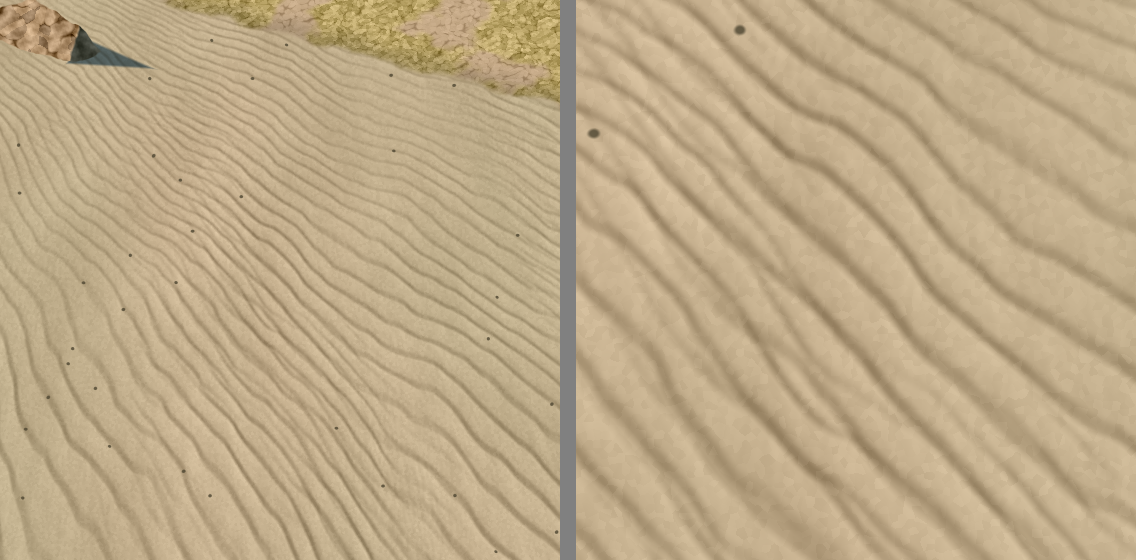
Left, the full canvas; right, a detail of the centre.
Give the GLSL for this texture, as a WebGL 2 fragment shader.

```glsl
#version 300 es
precision highp float;
// Wind-rippled sand seen at a slant, with a dry grass verge and a rock casting a shadow.
uniform vec2 u_resolution;
out vec4 fragColor;

vec2 hash2(vec2 p) {
  vec3 q = fract(p.xyx * vec3(0.1031, 0.1030, 0.0973));
  q += dot(q, q.yzx + 33.33);
  return fract((q.xx + q.yz) * q.zy);
}

// Cellular noise: x is the distance to the nearest seed, y its random value.
vec2 cells(vec2 p) {
  vec2 base = floor(p), nearest = vec2(9.0, 0.0);
  for (int y = -1; y <= 1; y++)
    for (int x = -1; x <= 1; x++) {
      vec2 cell = base + vec2(x, y);
      vec2 seed = hash2(cell);
      float d = length(cell + seed - p);
      if (d < nearest.x) nearest = vec2(d, hash2(cell + 71.0).x);
    }
  return nearest;
}

// Layered, rotated sines, roughly -1 to 1.
float waves(vec2 p) {
  float sum = 0.0, amp = 0.5;
  for (int i = 0; i < 5; i++) {
    sum += amp * sin(p.x + 1.4 * sin(0.8 * p.y + float(i)));
    p = mat2(1.3, 1.1, -1.1, 1.3) * p + 2.3;
    amp *= 0.56;
  }
  return sum;
}

// Gentle windward rise, steep lee fall.
float rippleProfile(float phase) {
  float s = fract(phase);
  return min(pow(s / 0.74, 1.7), 1.0 - smoothstep(0.7, 1.0, s));
}

vec2 groundCoords(vec2 p) {
  return 1.9 * vec2(p.x - 0.5, 0.8) / (1.9 - p.y);
}

// Crests fan out from a far point beyond the upper left corner.
float sandHeight(vec2 p) {
  vec2 ground = groundCoords(p);
  vec2 fan = p - vec2(-0.36, 1.265);
  float angle = atan(fan.x, -fan.y);
  float phase = 18.0 * angle + 9.0 * angle * angle * angle;
  float spacing = length(fan) / (18.0 + 27.0 * angle * angle);
  float main = rippleProfile(phase + 0.85 * waves(ground * 9.0));
  float cross = rippleProfile(phase * 1.25 + 0.8 * waves(ground * 11.0 + 5.0));
  float blend = smoothstep(-0.1, 0.7, waves(ground * 6.0 + 9.0));
  float strength = 0.72 + 0.4 * waves(ground * 5.0 + 2.0);
  float rough = smoothstep(0.0, 0.8, waves(ground * 8.0 + 14.0));
  float lumps = 0.1 * waves(ground * 70.0) + 0.12 * rough * cells(ground * 95.0).x;
  return 18.0 * spacing * (strength * mix(main, cross, 0.75 * blend) + lumps);
}

// Signed distance to the line a-b, positive on its right.
float side(vec2 p, vec2 a, vec2 b) {
  vec2 e = normalize(b - a);
  return dot(p - a, vec2(e.y, -e.x));
}

vec3 sandColor(vec2 p) {
  vec2 ground = groundCoords(p);
  vec2 sunStep = 0.0024 * vec2(0.86, 0.51);
  float lit = sandHeight(p + sunStep) - sandHeight(p - sunStep);
  float tint = waves(ground * 4.0 + 20.0);
  vec3 color = vec3(0.745, 0.67, 0.537) + vec3(0.012, -0.004, 0.0) * tint;
  color += vec3(0.36, 0.355, 0.34) * clamp(lit, -0.42, 0.32);
  color += 0.022 * waves(ground * 13.0 + 4.0);
  color += 0.035 * (cells(p * 210.0).y - 0.5);
  // Sparse dark debris
  vec2 debris = cells(p * vec2(17.0, 19.0) + 0.4 * waves(p * 50.0) * 0.1);
  float speck = (1.0 - smoothstep(0.03, 0.075, debris.x)) * step(0.86, debris.y);
  return mix(color, vec3(0.3, 0.27, 0.19), 0.8 * speck);
}

vec3 grassColor(vec2 p, float depth) {
  vec2 tuft = cells(p * vec2(85.0, 140.0) + waves(p * 60.0));
  float blade = cells(p * vec2(170.0, 240.0)).y;
  vec3 color = mix(vec3(0.6, 0.52, 0.27), vec3(0.87, 0.78, 0.55), 0.6 * tuft.y + 0.4 * blade);
  float bare = smoothstep(0.05, 0.5, waves(p * vec2(20.0, 32.0) + 3.0));
  color = mix(color, vec3(0.8, 0.68, 0.59), 0.7 * bare);
  color -= 0.16 * smoothstep(0.45, 0.95, tuft.x);
  return color * mix(0.84, 1.0, smoothstep(0.0, 0.05, depth));
}

vec3 rockColor(vec2 p) {
  vec2 facet = cells(p * vec2(38.0, 50.0) + 0.5 * waves(p * 60.0));
  vec3 color = mix(vec3(0.56, 0.45, 0.33), vec3(0.77, 0.64, 0.49), facet.y);
  color += 0.14 * waves(p * 150.0) - 0.3 * smoothstep(0.55, 0.85, facet.x);
  float face = side(p, vec2(0.122, 0.885), vec2(0.142, 0.955)) + 0.005 * waves(p * 90.0);
  vec3 shaded = vec3(0.25, 0.26, 0.22) + 0.12 * waves(p * 120.0);
  return mix(color, shaded, smoothstep(-0.003, 0.003, face));
}

void main() {
  vec2 p = gl_FragCoord.xy / u_resolution;
  vec3 color = sandColor(p);

  // Grass verge
  float verge = p.y + 0.26 * p.x - 1.07 + 0.008 * waves(p * 45.0);
  color = mix(color, grassColor(p, verge), smoothstep(-0.006, 0.008, verge));

  // Shadow, then rock
  vec2 tip = vec2(0.272, 0.878), heel = vec2(0.12, 0.887), top = vec2(0.15, 0.932);
  float shadow = max(side(p, heel, tip), max(side(p, tip, top), side(p, top, heel)));
  color = mix(color, color * vec3(0.42, 0.53, 0.64), 1.0 - smoothstep(-0.003, 0.003, shadow));

  vec2 foot = vec2(0.128, 0.887), nose = vec2(0.183, 0.908), brow = vec2(0.135, 0.958);
  float rock = max(side(p, vec2(0.0, 0.925), foot), side(p, foot, nose));
  rock = max(rock, max(side(p, nose, brow), side(p, brow, vec2(0.06, 1.0))));
  rock = max(rock, side(p, vec2(0.05, 1.0), vec2(0.0, 0.985))) + 0.004 * waves(p * 70.0);
  color = mix(color, rockColor(p), 1.0 - smoothstep(-0.0015, 0.0015, rock));

  fragColor = vec4(clamp(color, 0.0, 1.0), 1.0);
}
```
